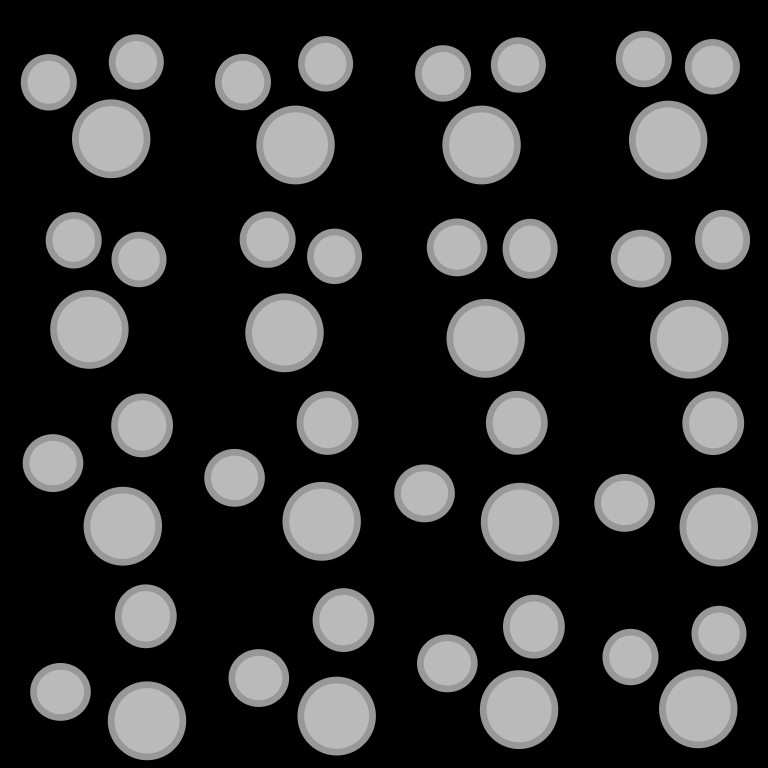
Give the GLSL for this pattern, as a WebGL 1 fragment shader.

```glsl
precision highp float;
// A 4 by 4 sheet of frames: three rimmed grey discs swaying on black.

uniform vec2 u_resolution;

#define GRID 4.0          // frames across and down
#define CELL 192.0        // design units per frame
#define RIM 6.7           // rim width, design units
#define BIG_RADII vec2(39.2, 39.4)
#define LEFT_RADII vec2(28.0, 28.2)
#define RIGHT_RADII vec2(27.5, 27.7)
#define FILL_COLOR vec3(0.73)
#define RIM_COLOR vec3(0.595)
#define TAU 6.2831853

// One harmonic of a closed path: xy weighs the cosine, zw the sine.
vec2 harmonic(vec4 weight, float angle) {
    return weight.xy * cos(angle) + weight.zw * sin(angle);
}

// Closed path around a centre, built from three harmonics.
vec2 swayPath(float phase, vec2 center, vec4 first, vec4 second, vec4 third) {
    return center + harmonic(first, phase)
                  + harmonic(second, 2.0 * phase)
                  + harmonic(third, 3.0 * phase);
}

// Antialiased coverage of an axis-aligned ellipse.
float ellipseCoverage(vec2 p, vec2 radii, float pixel) {
    vec2 q = p / radii;
    float level = length(q);
    float slope = max(length(q / radii), 1e-4);
    float dist = level * (level - 1.0) / slope;
    return clamp(0.5 - dist / pixel, 0.0, 1.0);
}

vec3 drawDisc(vec3 color, vec2 p, vec2 radii, float pixel) {
    color = mix(color, RIM_COLOR, ellipseCoverage(p, radii, pixel));
    return mix(color, FILL_COLOR, ellipseCoverage(p, radii - RIM, pixel));
}

void main() {
    // Frames run left to right, top row first; y points down inside a frame.
    vec2 sheet = gl_FragCoord.xy / u_resolution;
    sheet.y = 1.0 - sheet.y;
    sheet *= GRID;
    vec2 cell = floor(sheet);
    vec2 p = fract(sheet) * CELL;
    float pixel = GRID * CELL / min(u_resolution.x, u_resolution.y);

    float frame = cell.x + GRID * cell.y;
    float phase = TAU * frame / (GRID * GRID);

    // Disc centres along the sway cycle.
    vec2 big = swayPath(phase, vec2(117.6, 140.8),
        vec4(-3.8, -1.9, -27.1, 1.6),
        vec4(-0.6, -0.3, -0.8, 0.8),
        vec4(-2.0, 0.2, 1.7, 5.3));
    vec2 left = swayPath(phase, vec2(59.0, 81.4),
        vec4(0.5, 0.1, 8.3, -28.9),
        vec4(-8.1, -0.7, -9.2, 10.0),
        vec4(-2.6, 1.5, 1.7, 4.9));
    vec2 right = swayPath(phase, vec2(140.8, 52.8),
        vec4(-0.5, 8.7, -2.1, 12.5),
        vec4(-1.6, -1.1, -7.2, -0.9),
        vec4(-2.4, 1.6, 1.3, -1.1));

    // The small discs swell through the later part of the cycle.
    float beforeLast = 1.0 - step(14.5, frame);
    float swell = step(5.5, frame) * beforeLast;
    float lateSwell = step(7.5, frame) * beforeLast;
    vec2 leftRadii = LEFT_RADII + swell * vec2(2.3, 0.7);
    vec2 rightRadii = RIGHT_RADII + swell * vec2(0.0, 2.2)
                                  + lateSwell * vec2(3.4, 2.0);

    vec3 color = vec3(0.0);
    color = drawDisc(color, p - left, leftRadii, pixel);
    color = drawDisc(color, p - right, rightRadii, pixel);
    color = drawDisc(color, p - big, BIG_RADII, pixel);
    gl_FragColor = vec4(color, 1.0);
}
```
